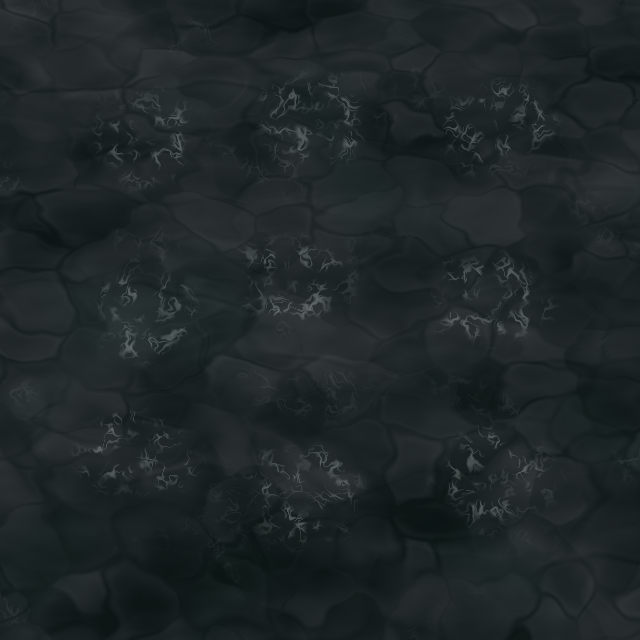
This texture is drawn by a WebGL 2 fragment shader. Its source:

```glsl
#version 300 es
precision highp float;

// Dark rippled water at dusk with scattered patches of broken foam.
// Warped Voronoi cells form the glassy facets, lens-bent gradient noise the
// folds inside them, and thin ridges of noise the foam filigree.

#define CELLS_ACROSS 10.0
#define CELLS_UP 10.0
#define FORESHORTENING 4.5
#define WARP 0.55
#define SWELL 0.50
#define FACET_CONTRAST 0.20
#define FOLD_CONTRAST 0.11
#define CREASE_DEPTH 0.15
#define FOAM_SCALE 44.0
#define FOAM_RADIUS 0.085
#define FOAM_LIGHT 0.21

uniform vec2 u_resolution;
out vec4 fragColor;

vec2 hash22(vec2 p) {
    vec3 q = fract(p.xyx * vec3(0.1031, 0.1030, 0.0973));
    q += dot(q, q.yzx + 33.33);
    return fract((q.xx + q.yz) * q.zy);
}

vec2 gradientAt(vec2 cell) {
    float angle = 6.2832 * hash22(cell).x;
    return vec2(cos(angle), sin(angle));
}

float gradientNoise(vec2 p) {
    p += 64.0;
    vec2 i = floor(p), f = fract(p);
    vec2 u = f * f * f * (f * (f * 6.0 - 15.0) + 10.0);
    vec2 e = vec2(1.0, 0.0);
    float low = mix(dot(gradientAt(i), f), dot(gradientAt(i + e), f - e), u.x);
    float high = mix(dot(gradientAt(i + e.yx), f - e.yx),
                     dot(gradientAt(i + 1.0), f - 1.0), u.x);
    return mix(low, high, u.y);
}

float fbm(vec2 p) {
    float sum = 0.0, amplitude = 1.0;
    for (int i = 0; i < 4; i++) {
        sum += amplitude * gradientNoise(p);
        p = mat2(1.6, 1.2, -1.2, 1.6) * p + 7.3;
        amplitude *= 0.5;
    }
    return sum;
}

vec2 noisePair(vec2 p) {
    return vec2(gradientNoise(p), gradientNoise(p + 31.7));
}

// Offset to the nearest cell centre, distance to the border, random tone
vec4 voronoi(vec2 p) {
    vec2 base = floor(p), nearest = vec2(0.0);
    float first = 9.0, second = 9.0, tone = 0.0;
    for (int y = -1; y <= 1; y++)
    for (int x = -1; x <= 1; x++) {
        vec2 cell = base + vec2(x, y);
        vec2 random = hash22(cell + 40.0);
        vec2 offset = cell + 0.1 + 0.8 * random - p;
        float d = length(offset);
        if (d < first) {
            second = first;
            first = d;
            nearest = offset;
            tone = hash22(cell + 90.0).y;
        } else second = min(second, d);
    }
    return vec4(nearest, second - first, tone);
}

// Tone of one sheet of facets: flat shade, nested folds and dark creases
float facets(vec2 q) {
    q += WARP * noisePair(q * 0.8) + 0.2 * noisePair(q * 2.3 + 11.0);
    vec4 cell = voronoi(q);
    float inside = smoothstep(0.0, 0.09, cell.z);
    float bend = gradientNoise(q * 0.9 + cell.xy * 1.3 + cell.w * 9.0);
    float fold = sin(9.0 * bend + 3.0 * length(cell.xy));
    float breakup = smoothstep(-0.25, 0.35, gradientNoise(q * 0.7 + 5.0));
    float crease = 1.0 - smoothstep(0.0, 0.16, cell.z);
    float glint = smoothstep(0.08, 0.18, cell.z) * (1.0 - smoothstep(0.18, 0.34, cell.z));
    return inside * (FACET_CONTRAST * (cell.w - 0.5) + FOLD_CONTRAST * fold)
         + breakup * (0.07 * glint - CREASE_DEPTH * crease);
}

// Ragged clusters on a jittered grid, thinner at their hearts
float foamCover(vec2 p) {
    float cover = 0.0;
    vec2 ragged = p + 0.035 * noisePair(p * 13.0);
    for (int i = 0; i < 9; i++) {
        vec2 slot = vec2(i % 3, i / 3);
        vec2 random = hash22(slot + 17.0);
        vec2 centre = vec2(0.18, 0.24) + slot * vec2(0.31, 0.27) + 0.12 * (random - 0.5);
        float r = length((ragged - centre) * vec2(0.9, 1.1)) / FOAM_RADIUS;
        cover += (1.0 - smoothstep(0.55, 1.15, r)) * mix(0.45, 1.0, smoothstep(0.1, 0.6, r));
    }
    return min(cover, 1.0);
}

float filigree(vec2 p) {
    vec2 q = p * FOAM_SCALE;
    q += 0.7 * noisePair(q * 0.6) + 0.3 * noisePair(q * 2.1);
    float lines = 1.0 - smoothstep(0.02, 0.14, abs(gradientNoise(q)));
    float twigs = 1.0 - smoothstep(0.02, 0.12, abs(gradientNoise(q * 1.5 + 23.0)));
    float gaps = smoothstep(-0.12, 0.28, gradientNoise(q * 0.85 + 47.0));
    return max(lines, 0.7 * twigs) * gaps;
}

void main() {
    vec2 p = gl_FragCoord.xy / u_resolution;
    vec2 q = vec2(p.x * CELLS_ACROSS, p.y * (CELLS_UP + FORESHORTENING * p.y));

    // Broad swell, lighter towards the top, with two sheets of facets
    float swell = fbm(vec2(p.x * 2.6, p.y * 5.5) + 3.0);
    float tone = 0.30 + 0.20 * smoothstep(0.0, 0.6, p.y) + SWELL * swell;
    tone += facets(q) + 0.6 * facets(q * vec2(0.55, 0.75) + 20.0);
    tone += 0.06 * fbm(q * vec2(1.5, 3.0));

    // Foam haze, bright filigree and a few stray wisps
    float cover = foamCover(p);
    float wisps = 0.25 * smoothstep(0.15, 0.45, gradientNoise(p * vec2(7.0, 9.0) + 8.0));
    float foam = filigree(p) * max(cover, wisps);
    tone += 0.05 * cover;

    vec3 colour = mix(vec3(0.052, 0.082, 0.082), vec3(0.200, 0.220, 0.232), clamp(tone, 0.0, 1.0));
    float green = smoothstep(0.0, 0.5, gradientNoise(p * 5.0 + 15.0));
    colour += green * vec3(-0.010, 0.004, -0.003);
    colour += FOAM_LIGHT * foam * vec3(0.98, 1.0, 0.98);
    fragColor = vec4(colour, 1.0);
}
```
